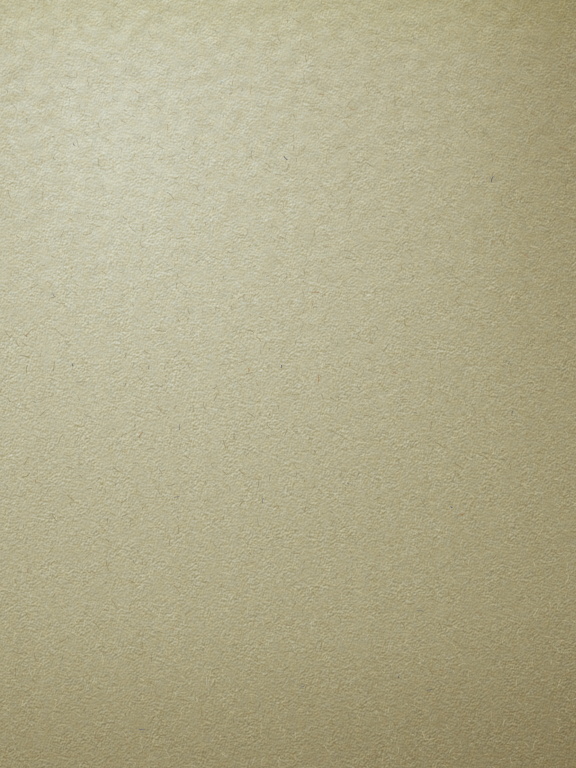
Give the GLSL for this texture, as a Shadertoy shader.

```glsl
// Grey-buff recycled board under a soft lamp at the upper left.
// A radial light falloff carries faint dimples, crisp grain from gradient noise,
// and dense layers of short scattered fibres in pale, tan, blue and rust tones.

const vec3 SHADE_COLOR = vec3(0.53, 0.485, 0.35);
const vec3 LIGHT_COLOR = vec3(0.81, 0.81, 0.73);
const vec3 MID_TINT    = vec3(0.0, 0.02, 0.12);
const vec3 PALE_FIBRE  = vec3(0.86, 0.83, 0.69);
const vec3 TAN_FIBRE   = vec3(0.49, 0.42, 0.27);
const vec3 BLUE_FIBRE  = vec3(0.26, 0.28, 0.42);
const vec3 RUST_FIBRE  = vec3(0.62, 0.41, 0.22);

vec2 hash2(vec2 p) {
    vec3 q = fract(p.xyx * vec3(0.1031, 0.1030, 0.0973));
    q += dot(q, q.yzx + 33.33);
    return fract((q.xx + q.yz) * q.zy);
}

mat2 rotation(float angle) {
    float c = cos(angle), s = sin(angle);
    return mat2(c, s, -s, c);
}

float cornerSlope(vec2 cell, vec2 offset) {
    float angle = 6.2832 * hash2(cell).x;
    return dot(vec2(cos(angle), sin(angle)), offset);
}

float gradientNoise(vec2 p) {
    vec2 i = floor(p), f = fract(p);
    vec2 u = f * f * f * (f * (f * 6.0 - 15.0) + 10.0);
    vec2 e = vec2(1.0, 0.0);
    float low  = mix(cornerSlope(i, f), cornerSlope(i + e, f - e), u.x);
    float high = mix(cornerSlope(i + e.yx, f - e.yx), cornerSlope(i + 1.0, f - 1.0), u.x);
    return mix(low, high, u.y);
}

// Light and dark sides of a noise surface lit from above left
float relief(vec2 p, vec2 frequency, float angle) {
    vec2 q = rotation(angle) * p * frequency + 400.0;
    return gradientNoise(q) - gradientNoise(q + vec2(-0.35, 0.45));
}

// Coverage of one bent fibre per chosen grid cell; size is half length, half width
float fibres(vec2 p, float cells, float density, vec2 size, float seed, float pixel) {
    vec2 home = floor(p * cells);
    float cover = 0.0;
    for (int y = -1; y <= 1; y++)
    for (int x = -1; x <= 1; x++) {
        vec2 cell = home + vec2(x, y);
        vec2 place = hash2(cell + seed);
        vec2 kind = hash2(cell + seed + 71.7);
        vec2 form = hash2(cell + seed + 153.3);
        vec2 q = rotation(6.2832 * kind.x) * (p - (cell + place) / cells);
        float halfLength = size.x * mix(0.2, 1.0, form.x * form.x);
        q.y += (form.y - 0.5) * 0.5 * q.x * q.x / halfLength;
        q.x -= clamp(q.x, -halfLength, halfLength);
        float edge = 1.0 - smoothstep(max(size.y - pixel, 0.0), size.y + pixel, length(q));
        cover = max(cover, edge * step(kind.y, density) * mix(0.2, 1.0, place.x));
    }
    return cover;
}

// Lamp brightness from 0 to 1, dimmed towards the right and lower edges
float lampTone(vec2 uv) {
    float reach = length((uv - vec2(0.2, 0.83)) * vec2(1.0, 1.05));
    float tone = 0.95 - 0.67 * pow(reach, 1.25);
    tone -= 0.15 * smoothstep(0.75, 1.0, uv.x) * smoothstep(0.2, 1.0, uv.y);
    tone -= 0.12 * (1.0 - smoothstep(0.0, 0.22, uv.y));
    tone -= 0.03 * smoothstep(0.94, 1.0, uv.y);
    return tone;
}

vec3 boardColor(float tone) {
    float t = clamp(tone, -0.35, 1.2);
    return mix(SHADE_COLOR, LIGHT_COLOR, t) - MID_TINT * max(t * (1.0 - t), 0.0);
}

void mainImage(out vec4 fragColor, in vec2 fragCoord) {
    vec2 uv = fragCoord / iResolution.xy;
    vec2 p = fragCoord / iResolution.x;
    float pixel = 0.6 / iResolution.x;

    // Dimples show most in the raking light near the top
    float raking = smoothstep(0.4, 1.0, uv.y) * mix(1.0, 0.6, uv.x);
    float dimples = 0.6 * relief(p, vec2(27.0, 34.0), -0.2)
                  + 0.8 * relief(p + 3.1, vec2(45.0, 50.0), 0.5);
    float mottling = gradientNoise(p * vec2(19.0, 16.0) + 7.0);
    float ribs = gradientNoise(vec2(p.x * 36.0, p.y * 2.5) + 19.0);

    // Crisp grain in three sizes and directions, rougher in some patches
    float grain = 0.45 * relief(p, vec2(80.0, 92.0), -0.5)
                + 0.85 * relief(p + 5.3, vec2(165.0, 150.0), 0.9)
                + 1.75 * relief(p + 9.7, vec2(270.0, 255.0), 0.25);
    float roughness = 1.0 + 0.7 * gradientNoise(p * 31.0 + 23.0);
    float tone = lampTone(uv);
    tone += dimples * mix(0.03, 0.12, raking) + mottling * 0.02 + ribs * 0.02;
    tone += grain * roughness * mix(0.145, 0.105, raking);
    vec3 color = boardColor(tone);

    // Warm and cool drift, with a faint yellow cast along the top edge
    float drift = gradientNoise(p * 70.0 + 11.0);
    color += drift * vec3(0.012, 0.0, -0.024);
    color.b -= 0.02 * smoothstep(0.9, 1.0, uv.y);

    // Fibres, from the common pale ones to the rare coloured ones
    float fade = mix(1.0, 0.6, raking);
    float pale = fibres(p, 72.0, 0.50, vec2(0.0080, 0.0009), 3.0, pixel);
    float tan1 = fibres(p, 64.0, 0.42, vec2(0.0080, 0.0009), 29.0, pixel);
    float blue = fibres(p, 14.0, 0.10, vec2(0.0065, 0.0009), 47.0, pixel);
    float rust = fibres(p, 16.0, 0.10, vec2(0.0070, 0.0011), 83.0, pixel);
    color = mix(color, PALE_FIBRE * mix(0.87, 1.0, clamp(tone, 0.0, 1.0)), pale * 0.42 * fade);
    color = mix(color, TAN_FIBRE, tan1 * 0.36 * fade);
    color = mix(color, BLUE_FIBRE, blue * 0.65 * fade);
    color = mix(color, RUST_FIBRE, rust * 0.50 * fade);

    fragColor = vec4(clamp(color, 0.0, 1.0), 1.0);
}
```
